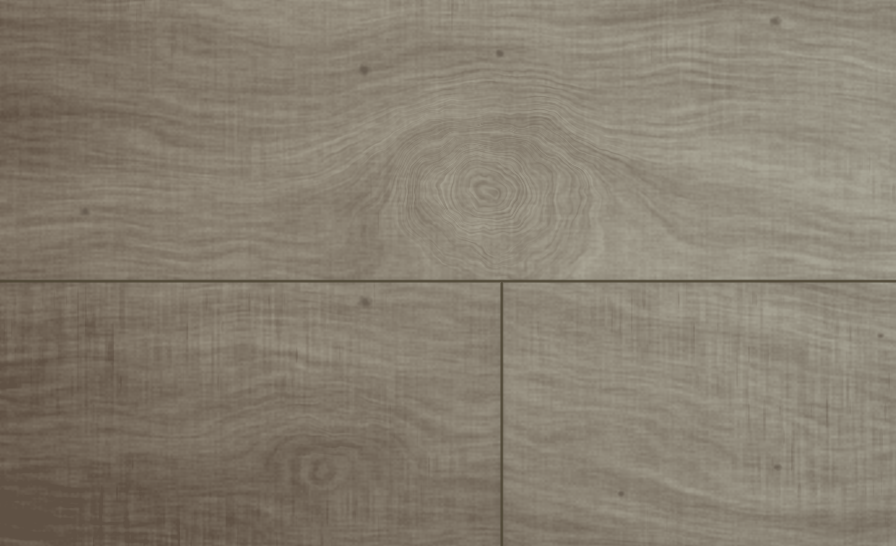
This texture is drawn by a Shadertoy shader. Its source:

```glsl
// Grey-brown oak floor planks with swirling grain, saw marks, pin knots and dark joints.
#define SEAM_Y 0.485
#define SEAM_X 0.919
#define ROW_HEIGHT 0.53
#define PLANK_LENGTH 3.4
#define JOINT_HALF_WIDTH 0.0024
#define SWIRL_TOP vec2(0.89, 0.645)
#define SWIRL_LOW vec2(0.60, 0.14)
#define RING_FREQ 230.0
#define DARK_WOOD vec3(0.395, 0.345, 0.295)
#define LIGHT_WOOD vec3(0.635, 0.61, 0.55)
#define JOINT_COLOR vec3(0.31, 0.28, 0.21)

float hash(vec2 p) {
    vec3 q = fract(p.xyx * 0.1031);
    q += dot(q, q.yzx + 33.33);
    return fract((q.x + q.y) * q.z);
}

float noise(vec2 p) {
    vec2 i = floor(p), f = fract(p);
    f = f * f * (3.0 - 2.0 * f);
    return mix(mix(hash(i), hash(i + vec2(1, 0)), f.x),
               mix(hash(i + vec2(0, 1)), hash(i + vec2(1, 1)), f.x), f.y);
}

float fbm(vec2 p) {
    float sum = 0.0, amp = 0.5;
    for (int i = 0; i < 4; i++) {
        sum += amp * noise(p);
        p = p * 2.03 + 17.3;
        amp *= 0.5;
    }
    return sum / 0.9375;
}

// Wavy growth lines that close into rings around the swirl of a plank
float grainField(vec2 p, vec2 plank, vec2 seed) {
    bool upper = plank.y > -0.5;
    bool plain = !upper && plank.x > -0.5;
    vec2 d = p - (upper ? SWIRL_TOP : SWIRL_LOW);
    d += 0.07 * (vec2(fbm(p * 10.0 + seed), fbm(p * 10.0 + seed + 40.0)) - 0.5);
    float radius = length(d * vec2(0.75, 1.0));
    float pull = plain ? 0.0 : exp(-radius * radius / 0.017);
    float tilt = plain ? 0.22 * (p.x - SEAM_X) : 0.0;
    float lines = p.y + tilt + 0.22 * (fbm(p * vec2(1.6, 3.2) + seed) - 0.5);
    return mix(lines, radius, pull);
}

// Small dark knots scattered over a jittered grid
float pinKnots(vec2 p) {
    const float cell = 0.26;
    vec2 base = floor(p / cell);
    float mask = 0.0;
    for (int y = -1; y <= 1; y++)
    for (int x = -1; x <= 1; x++) {
        vec2 id = base + vec2(x, y);
        vec2 center = (id + 0.2 + 0.6 * vec2(hash(id + 71.0), hash(id + 93.0))) * cell;
        vec2 d = (p - center) * vec2(0.8, 1.0);
        float size = mix(0.007, 0.014, hash(id + 57.0));
        float spot = 1.0 - smoothstep(0.1, 1.0, length(d) / size + 0.3 * (noise(p * 160.0) - 0.5));
        mask = max(mask, spot * step(0.8, hash(id + 31.0)));
    }
    return mask;
}

void mainImage(out vec4 fragColor, in vec2 fragCoord) {
    vec2 p = fragCoord / iResolution.y;
    float pixel = 1.0 / iResolution.y;
    vec2 uv = fragCoord / iResolution.xy;

    // Plank layout, every other row shifted by half a length
    float row = floor((p.y - SEAM_Y) / ROW_HEIGHT);
    float along = p.x - SEAM_X - 0.5 * PLANK_LENGTH * mod(row + 1.0, 2.0);
    vec2 plank = vec2(floor(along / PLANK_LENGTH), row);
    vec2 seed = 23.0 * plank + 60.0;

    // Growth rings, broken up by fading
    float field = grainField(p, plank, seed);
    float phase = field * RING_FREQ + 9.0 * fbm(p * vec2(5.0, 14.0) + seed);
    float fade = smoothstep(0.3, 0.7, fbm(p * vec2(4.0, 9.0) + seed + 9.0));
    float rings = sin(phase) * mix(0.15, 1.0, fade);
    float bands = fbm(vec2(p.x * 1.5, field * 20.0) + seed) - 0.5;

    // Fibres along the plank and saw marks across it
    float fibres = noise(vec2(p.x * 16.0, field * 150.0) + seed) - 0.5;
    float threads = noise(p * vec2(45.0, 220.0)) - 0.5;
    float sawZone = smoothstep(0.45, 0.72, fbm(p * vec2(4.0, 5.0) + seed + 31.0));
    float saw = noise(vec2(p.x * 190.0, p.y * 14.0) + seed) - 0.5;
    float scratch = smoothstep(0.78, 0.95, noise(vec2(p.x * 140.0, p.y * 20.0) + 80.0));
    float speckle = noise(p * 210.0 + 5.0) - 0.5;
    float mottle = fbm(p * vec2(3.0, 5.0) + seed + 12.0) - 0.5;

    // Light falls off to the left, the corners and the lower row
    vec2 offCenter = uv - vec2(0.62, 0.58);
    float light = 0.66 + 0.10 * step(-0.5, row) + 0.34 * (uv.x - 0.5);
    light -= 0.72 * dot(offCenter, offCenter);
    float tone = light + 0.07 * rings + 0.48 * bands + 0.19 * fibres + 0.15 * threads;
    tone += 0.40 * mottle + 0.12 * speckle;
    tone += saw * mix(0.09, 0.24, sawZone) - 0.16 * scratch * sawZone;

    vec3 color = mix(DARK_WOOD, LIGHT_WOOD, clamp(tone, -0.1, 1.1));
    color *= mix(vec3(1.005, 0.995, 0.985), vec3(0.995, 1.01, 1.015), uv.x);
    color = mix(color, DARK_WOOD * 0.85, 0.6 * pinKnots(p));

    // Dark joints with a soft worn bevel
    float acrossRow = mod(p.y - SEAM_Y, ROW_HEIGHT);
    float alongPlank = mod(along, PLANK_LENGTH);
    float joint = min(min(acrossRow, ROW_HEIGHT - acrossRow),
                      min(alongPlank, PLANK_LENGTH - alongPlank));
    color *= 1.0 - 0.08 * exp(-joint / 0.006);
    float groove = 1.0 - smoothstep(JOINT_HALF_WIDTH - pixel, JOINT_HALF_WIDTH + pixel, joint);
    color = mix(color, JOINT_COLOR, 0.9 * groove);

    fragColor = vec4(color, 1.0);
}
```
